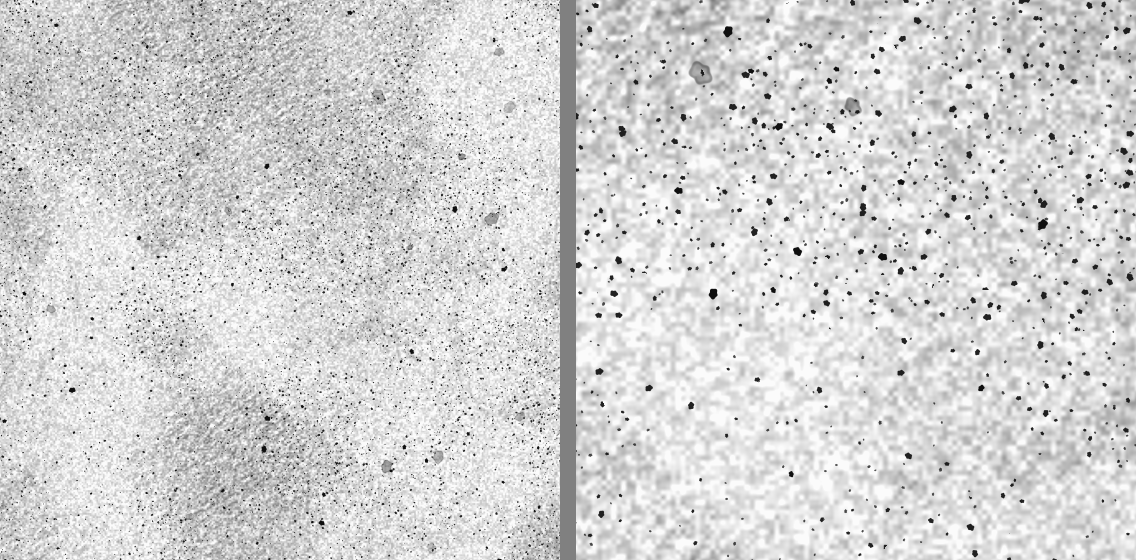
Left: the whole. Right: its middle third, enlarged.
Give the GLSL for this texture, as a WebGL 2 fragment shader.

```glsl
#version 300 es
precision highp float;
// Pale concrete: cloudy mottling, gritty grain, rough patches, black pores and grey pits.
uniform vec2 u_resolution;
out vec4 fragColor;

const float LIGHT_TONE = 0.905;
const float DARK_TONE = 0.765;
const float PORE_TONE = 0.06;
const float PIT_TONE = 0.56;
const float CLOUD_SCALE = 4.5;
const float GRAIN_SCALE = 340.0;
const float GRAIN_AMOUNT = 0.46;
const float RELIEF_SCALE = 120.0;
const float RELIEF_AMOUNT = 0.34;
const vec2 RELIEF_LIGHT = vec2(-0.0024, 0.0028);
const float VEIN_AMOUNT = 0.07;

// Integer hash: three random values per cell and seed.
vec3 hash3(vec2 cell, float seed) {
  uvec3 v = uvec3(ivec3(vec3(cell, seed))) * 1664525u + 1013904223u;
  v.x += v.y * v.z; v.y += v.z * v.x; v.z += v.x * v.y;
  v ^= v >> 16u;
  v.x += v.y * v.z; v.y += v.z * v.x; v.z += v.x * v.y;
  return vec3(v >> 8u) / 16777216.0;
}

float noise(vec2 p, float seed) {
  vec2 i = floor(p), f = fract(p);
  f = f * f * (3.0 - 2.0 * f);
  float bottom = mix(hash3(i, seed).x, hash3(i + vec2(1, 0), seed).x, f.x);
  float top = mix(hash3(i + vec2(0, 1), seed).x, hash3(i + vec2(1, 1), seed).x, f.x);
  return mix(bottom, top, f.y);
}

float fbm(vec2 p, float seed) {
  float sum = 0.0, weight = 0.5;
  for (int i = 0; i < 5; i++) {
    sum += weight * noise(p, seed + float(i));
    p = mat2(1.6, 1.2, -1.2, 1.6) * p + 3.7;
    weight *= 0.5;
  }
  return sum / 0.97;
}

// Height of the rough patches, stretched along a diagonal.
float relief(vec2 p) {
  vec2 q = mat2(0.8, -0.6, 0.6, 0.8) * p * vec2(1.0, 1.15);
  q *= RELIEF_SCALE * vec2(0.75, 1.2);
  return 0.65 * noise(q, 60.0) + 0.35 * noise(q * 2.1, 61.0);
}

// Cellular scatter of ragged spots: x = signed distance, y = random value of the spot.
vec2 spots(vec2 p, float cells, float chance, float rMin, float rMax, float seed) {
  vec2 nearest = vec2(1.0, 0.0);
  vec2 home = floor(p * cells);
  for (int y = -1; y <= 1; y++) {
    for (int x = -1; x <= 1; x++) {
      vec2 cell = home + vec2(x, y);
      vec3 place = hash3(cell, seed);
      vec3 look = hash3(cell, seed + 1.0);
      if (place.z > chance) continue;
      vec2 d = p - (cell + place.xy) / cells;
      float angle = atan(d.y, d.x + 1e-7);
      float ragged = 1.0 + 0.14 * sin(2.0 * angle + 6.3 * look.y)
                   + 0.09 * sin(5.0 * angle + 6.3 * look.z);
      float edge = length(d) - mix(rMin, rMax, look.x * look.x) * ragged;
      if (edge < nearest.x) nearest = vec2(edge, look.z);
    }
  }
  return nearest;
}

float cover(float d, float blur) {
  return 1.0 - smoothstep(-blur, blur, d);
}

void main() {
  float unit = min(u_resolution.x, u_resolution.y);
  vec2 p = gl_FragCoord.xy / unit;
  float blur = 0.7 / unit;

  // Cloudy mottling
  vec2 warp = vec2(fbm(p * 6.0, 10.0), fbm(p * 6.0, 20.0)) - 0.5;
  float cloud = smoothstep(0.33, 0.67, fbm(p * CLOUD_SCALE + warp * 1.2, 30.0));
  float tone = mix(LIGHT_TONE, DARK_TONE, cloud);

  // Faint wandering veins
  float ridge = 1.0 - smoothstep(0.0, 0.05, abs(fbm(p * 9.0 + warp * 2.0, 40.0) - 0.5));
  tone -= VEIN_AMOUNT * ridge * smoothstep(0.45, 0.7, noise(p * 7.0, 46.0));

  // Embossed rough patches
  float rough = cloud * smoothstep(0.35, 0.65, fbm(p * 3.5 + warp, 50.0));
  float slope = relief(p) - relief(p + RELIEF_LIGHT);
  tone += RELIEF_AMOUNT * slope * (0.12 + 0.88 * rough);

  // Fine grain
  float grain = 0.62 * noise(p * GRAIN_SCALE, 70.0) + 0.38 * noise(p * GRAIN_SCALE * 0.53, 71.0);
  tone += GRAIN_AMOUNT * (grain - 0.5) * (0.85 + 0.3 * cloud);
  tone = min(tone, 0.985);

  // Grey pits with a darker rim
  vec2 pit = spots(p, 7.0, 0.22, 0.005, 0.012, 80.0);
  float rim = 1.0 - smoothstep(0.0, 0.0018, abs(pit.x + 0.001));
  float pitTone = PIT_TONE - 0.14 * rim + 0.25 * (grain - 0.5);
  tone = mix(tone, pitTone, cover(pit.x, blur * 1.5) * mix(0.45, 0.95, pit.y));

  // Black pores, from dust to large holes, in loose clusters
  float cluster = smoothstep(0.35, 0.68, fbm(p * 7.0, 90.0));
  float dust = cover(spots(p, 180.0, 0.04 + 0.2 * cluster, 0.0005, 0.001, 100.0).x, blur);
  float fine = cover(spots(p, 100.0, 0.1 + 0.42 * cluster, 0.0008, 0.0021, 110.0).x, blur);
  float medium = cover(spots(p, 32.0, 0.14, 0.0015, 0.0029, 120.0).x, blur);
  float large = cover(spots(p, 10.0, 0.18, 0.0033, 0.0054, 130.0).x, blur);
  float pore = max(max(0.75 * dust, 0.92 * fine), max(medium, large));
  tone = mix(tone, PORE_TONE, pore);

  fragColor = vec4(vec3(clamp(tone, 0.0, 1.0)), 1.0);
}
```
